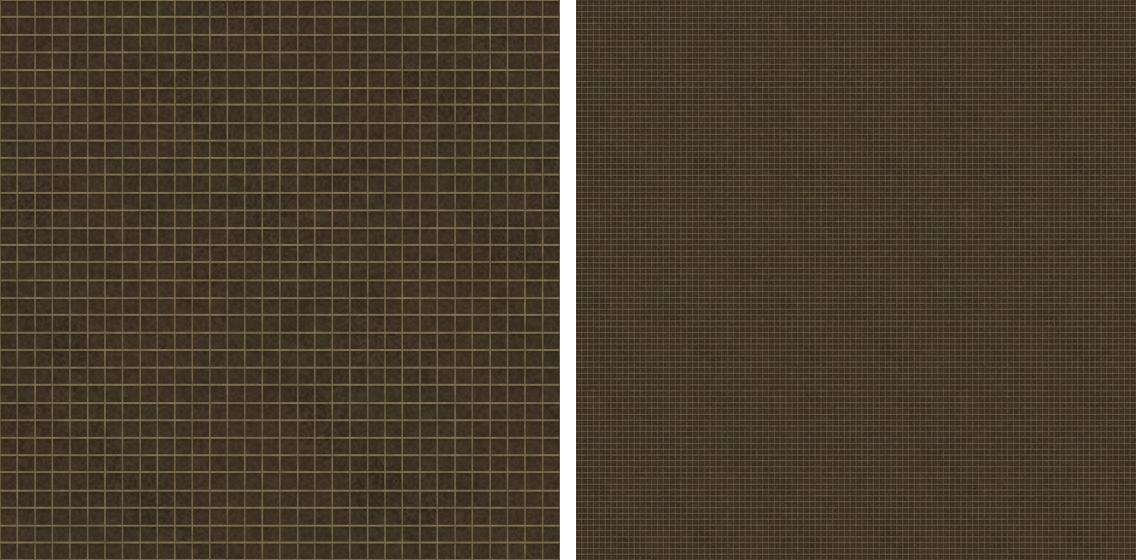
Left: one tile. Right: repeated 3 by 3.
This texture is drawn by a Shadertoy shader. Its source:

```glsl
// Grid of small dark brown tiles parted by thin raised tan lines, with aged tint.
// Lines are distances to slightly uneven rows and columns; layered sines drift
// the tint, cellular noise adds pits and wrapped value noise adds grain and wear.
#define REPEATS 32.0
#define ROW_WIDTH 0.112
#define COLUMN_WIDTH 0.094
#define ROW_JITTER 0.08
#define COLUMN_JITTER 0.03
#define WEAR 0.36
#define GRAIN 0.06
#define TILE_COLOR vec3(0.237, 0.197, 0.140)
#define LINE_COLOR vec3(0.500, 0.438, 0.332)
#define RUST_TINT vec3(1.025, 0.988, 0.985)
#define OLIVE_TINT vec3(0.990, 1.010, 0.975)

float hash(vec2 p) {
    vec3 q = fract(p.xyx * vec3(0.1031, 0.1030, 0.0973));
    q += dot(q, q.yzx + 33.33);
    return fract((q.x + q.y) * q.z);
}

// Value noise that wraps after "period" cells
float valueNoise(vec2 uv, float period, float seed) {
    vec2 p = uv * period, cell = floor(p), f = fract(p);
    f = f * f * (3.0 - 2.0 * f);
    vec2 a = mod(cell, period) + seed, b = mod(cell + 1.0, period) + seed;
    return mix(mix(hash(a), hash(vec2(b.x, a.y)), f.x),
               mix(hash(vec2(a.x, b.y)), hash(b), f.x), f.y);
}

// Distance to the nearest scattered point, wrapping after "period" cells
float cellular(vec2 uv, float period) {
    vec2 p = uv * period, cell = floor(p);
    float nearest = 2.0;
    for (int y = -1; y <= 1; y++)
    for (int x = -1; x <= 1; x++) {
        vec2 c = cell + vec2(x, y), id = mod(c, period);
        vec2 point = c + vec2(hash(id + 11.3), hash(id + 47.9));
        nearest = min(nearest, length(p - point));
    }
    return nearest;
}

// Broad drift from sines with whole frequencies, about -1 to 1
float drift(vec2 uv, float phase) {
    vec2 a = 6.2831853 * uv;
    float s = sin(a.x * 2.0 + a.y + phase + sin(a.y * 3.0 + phase));
    s += 0.7 * sin(a.y * 3.0 - a.x * 2.0 + 2.1 * phase + sin(a.x * 4.0));
    s += 0.5 * sin(a.x * 5.0 + a.y * 4.0 - phase + sin(a.y * 2.0));
    return s / 2.2;
}

// Signed offset from the nearest line; line zero stays centred on the border
float lineOffset(float p, float seed, float jitter) {
    float id = mod(floor(p + 0.5), REPEATS);
    float shift = jitter * (hash(vec2(id, seed)) - 0.5) * min(id, 1.0);
    return fract(p + 0.5) - 0.5 - shift;
}

float lineMask(float offset, float width, float blur) {
    return 1.0 - smoothstep(0.5 * width - blur, 0.5 * width + blur, abs(offset));
}

void mainImage(out vec4 fragColor, in vec2 fragCoord) {
    vec2 uv = fragCoord / iResolution.xy;
    vec2 p = uv * REPEATS;
    vec2 blur = max(0.65 * REPEATS / iResolution.xy, vec2(0.035));
    float column = lineOffset(p.x, 71.0, COLUMN_JITTER);
    float row = lineOffset(p.y, 23.0, ROW_JITTER);

    // Wear: line strength fades in and out along its length
    float columnWear = 1.0 - WEAR * valueNoise(uv, 32.0, 5.7);
    float rowWear = 1.0 - 0.6 * WEAR * valueNoise(uv, 32.0, 83.1);
    float columnLine = lineMask(column, COLUMN_WIDTH, blur.x) * columnWear * 0.88;
    float rowLine = lineMask(row, ROW_WIDTH, blur.y) * rowWear;
    float lines = max(columnLine, rowLine);

    // Tile surface: soft shade, grain, faint patches of pits, shaded rim
    float grain = valueNoise(uv, 256.0, 0.0) + 0.5 * valueNoise(uv, 128.0, 9.0) - 0.75;
    float patches = smoothstep(0.0, 0.8, drift(uv, 4.2));
    float pits = 1.0 - smoothstep(0.08, 0.32, cellular(uv, 96.0));
    float rim = exp(-12.0 * min(abs(column), abs(row)));
    float shadow = smoothstep(-0.26, -0.10, row) * smoothstep(0.0, -0.06, row);
    vec3 tileColor = TILE_COLOR * (0.96 + 0.08 * valueNoise(uv, 32.0, 19.0));
    tileColor *= 1.0 - 0.06 * rim - 0.10 * shadow - 0.10 * pits * patches;
    tileColor += GRAIN * grain * (0.8 + 0.3 * patches);

    // Lines: fine mottling
    float mottle = valueNoise(uv, 160.0, 37.0) - 0.5;
    vec3 lineColor = LINE_COLOR * (1.0 + 0.14 * mottle);

    // Broad tint and light drift across the whole surface
    float tint = 0.5 + 0.5 * drift(uv, 1.3);
    vec3 color = mix(tileColor, lineColor, lines);
    color *= mix(OLIVE_TINT, RUST_TINT, tint) * (1.0 + 0.018 * drift(uv, 2.7));
    fragColor = vec4(clamp(color, 0.0, 1.0), 1.0);
}
```
